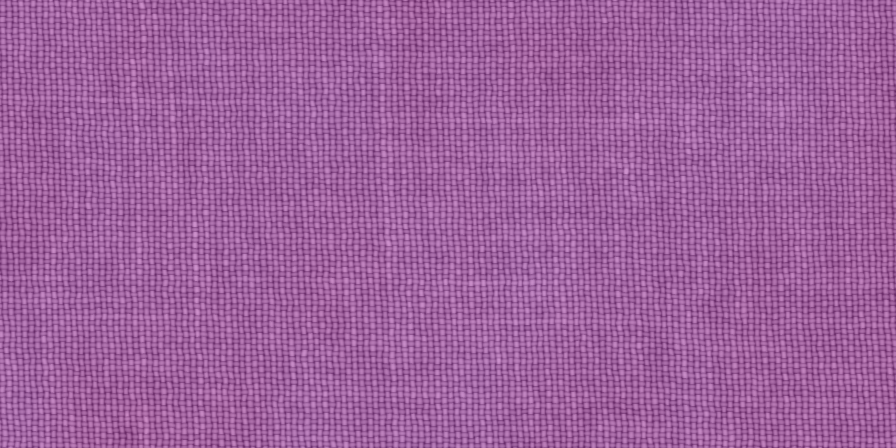
Give the GLSL for this texture, as a Shadertoy shader.

```glsl
// Plain-woven purple linen with uneven threads, pale slubs and cloudy dye.

const vec2 THREADS = vec2(144.0, 80.0);        // threads across and down
const vec3 SHADOW = vec3(0.44, 0.20, 0.44);
const vec3 LIGHT = vec3(0.77, 0.53, 0.76);
const vec3 RED_DYE = vec3(0.015, -0.012, -0.02);
const vec2 LEAN = vec2(0.035, 0.012);          // slant of the warp and the weft
const float PI = 3.14159;
const int SAMPLES = 3;

float hash(vec2 p) {
    return fract(sin(dot(p, vec2(127.1, 311.7))) * 43758.5453);
}

float noise(vec2 p) {
    vec2 i = floor(p), f = fract(p);
    f = f * f * (3.0 - 2.0 * f);
    return mix(mix(hash(i), hash(i + vec2(1, 0)), f.x),
               mix(hash(i + vec2(0, 1)), hash(i + vec2(1, 1)), f.x), f.y);
}

float fbm(vec2 p) {
    float sum = 0.0, amp = 0.5;
    for (int i = 0; i < 4; i++) {
        sum += amp * noise(p);
        p = p * 2.03 + 17.3;
        amp *= 0.5;
    }
    return sum / 0.9375;
}

// Brightness change along one thread: uneven spinning plus rare pale slubs
float threadTone(float along, float id, float seed) {
    float uneven = noise(vec2(along * 0.06 + seed, id)) - 0.5;
    float fine = noise(vec2(along * 0.4 + seed, id + 200.0)) - 0.5;
    float rare = step(0.93, hash(vec2(id, seed)));
    float slub = rare * smoothstep(0.45, 0.75, noise(vec2(along * 0.05, id + seed)));
    return 0.12 * uneven + 0.16 * fine + 0.13 * slub;
}

// Softly rounded yarn that dips at both ends of its crossing
float yarn(float across, float along, float width, float dip) {
    float roundness = cos(PI * clamp(across / width, -0.5, 0.5));
    return mix(0.25, 1.0, roundness) * (1.0 - dip + dip * cos(PI * along));
}

// Dark opening at each corner of a crossing, taller than wide
float gap(vec2 f) {
    vec2 corner = 0.5 - abs(f);
    return exp(-dot(corner * corner, vec2(22.0, 9.0)));
}

// Small pale lint flecks, at most one in each cell
float flecks(vec2 uv, float cells) {
    vec2 id = floor(uv * cells);
    vec2 centre = 0.2 + 0.6 * vec2(hash(id + 3.1), hash(id + 8.7));
    float d = length((fract(uv * cells) - centre) * vec2(1.3, 0.8));
    return step(0.92, hash(id + 5.5)) * (1.0 - smoothstep(0.02, 0.07, d));
}

vec3 linen(vec2 uv) {
    // Nearly straight thread grid
    vec2 bend = vec2(noise(uv * 3.0), noise(uv * 3.0 + 31.0)) - 0.5;
    vec2 jitter = vec2(noise(uv * 40.0 + 7.0), noise(uv * 40.0 + 53.0)) - 0.5;
    vec2 leaned = uv + LEAN * uv.yx;
    vec2 p = leaned * vec2(0.5, 1.0) * THREADS + 0.7 * bend + 0.3 * jitter;
    vec2 id = floor(p), f = fract(p) - 0.5;

    // Over and under crossings; the weft lies deeper than the warp
    bool warpOnTop = mod(id.x + id.y, 2.0) < 0.5;
    float width = 0.95 + 0.16 * hash(id + 0.5);
    float weave = warpOnTop ? yarn(f.x, f.y, width, 0.2)
                            : 0.82 * yarn(f.y, f.x, width, 0.4);
    weave -= gap(f) * (0.32 + 0.2 * hash(floor(p + 0.5) + 9.5));
    float warpTone = threadTone(p.y, id.x, 11.0);
    float weftTone = threadTone(p.x, id.y, 47.0);
    float threads = warpOnTop ? warpTone + 0.4 * weftTone : weftTone + 0.4 * warpTone;

    // Cloudy dye, stretched along the warp
    float cloud = fbm(uv * vec2(4.0, 2.5) + 5.0) - 0.5;
    float tone = 0.10 + 0.82 * weave + threads + 0.12 * cloud + 0.2 * flecks(uv, 6.0);
    return mix(SHADOW, LIGHT, clamp(tone, -0.1, 1.1)) - RED_DYE * cloud * 1.5;
}

void mainImage(out vec4 fragColor, in vec2 fragCoord) {
    // Average a grid of points inside each pixel
    vec3 sum = vec3(0.0);
    for (int y = 0; y < SAMPLES; y++) {
        for (int x = 0; x < SAMPLES; x++) {
            vec2 offset = (vec2(x, y) + 0.5) / float(SAMPLES) - 0.5;
            sum += linen((fragCoord + offset) / iResolution.y);
        }
    }
    fragColor = vec4(sum / float(SAMPLES * SAMPLES), 1.0);
}
```
